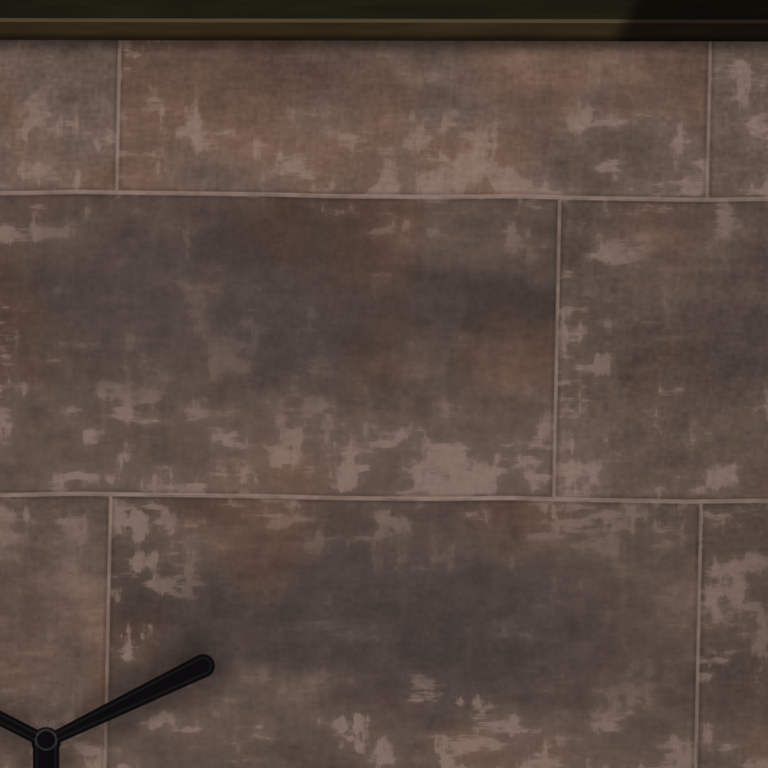
Reproduce this texture procedurally as a WebGL 1 fragment shader.

```glsl
precision highp float;
uniform vec2 u_resolution;

float hash(vec2 p) {
  return fract(sin(dot(p, vec2(12.9898, 78.233))) * 43758.5453);
}

float noise(vec2 p) {
  vec2 i = floor(p), f = fract(p);
  f = f * f * (3.0 - 2.0 * f);
  return mix(mix(hash(i), hash(i + vec2(1.0, 0.0)), f.x),
             mix(hash(i + vec2(0.0, 1.0)), hash(i + vec2(1.0, 1.0)), f.x), f.y);
}

float fbm(vec2 p) {
  float sum = 0.0, amp = 0.5;
  for (int i = 0; i < 5; i++) {
    sum += amp * noise(p);
    p = p * 2.03 + vec2(17.3, 9.1);
    amp *= 0.5;
  }
  return sum / 0.97;
}

// Coverage of a soft-edged line of given half width
float stroke(float d, float halfWidth, float soft) {
  return 1.0 - smoothstep(halfWidth - soft, halfWidth + soft, abs(d));
}

float segment(vec2 p, vec2 a, vec2 b) {
  vec2 pa = p - a, ba = b - a;
  return length(pa - ba * clamp(dot(pa, ba) / dot(ba, ba), 0.0, 1.0));
}

vec3 tileColor(vec2 p, vec2 f, vec2 id) {
  vec2 q = p + 7.3 * id;
  float side = abs(id.x);
  float light = min(1.0, 0.65 * step(1.5, id.y) + 0.3 * side * (1.0 + step(0.5, id.y)));
  float cloud = fbm(q * vec2(5.0, 10.0));
  float mottle = fbm(q * vec2(24.0, 34.0) + 3.0);
  float streakY = fbm(q * vec2(90.0, 22.0));
  float streakX = fbm(q * vec2(20.0, 100.0) + 8.0);

  // Pale lower band and dark cool centre
  float pale = 1.0 - smoothstep(0.2, 0.42, f.y + 0.45 * (cloud - 0.5));
  vec2 c = (f - vec2(0.5, 0.63)) / vec2(0.48, 0.36);
  float dusk = (1.0 - smoothstep(0.2, 1.2, length(c) + cloud - 0.5)) * (1.0 - light);
  float tone = mix(0.36, 0.52, light) + 0.2 * pale - 0.17 * dusk;
  tone += 0.75 * (cloud - 0.5) + 0.5 * (mottle - 0.5) + 0.22 * (streakY + streakX - 1.0);

  // Dark chipped upper edge on the paler tiles
  tone -= 0.22 * light * smoothstep(0.88, 0.94, f.y + 0.12 * (cloud - 0.5) - 0.08 * f.x);
  vec3 col = mix(vec3(0.27, 0.225, 0.205), vec3(0.49, 0.41, 0.365), clamp(tone, 0.0, 1.0));
  col = mix(col, vec3(0.285, 0.255, 0.25), 0.4 * dusk);
  col += vec3(0.03, 0.005, -0.01) * smoothstep(0.5, 0.75, fbm(q * 6.0 + 20.0));

  // Flaked finish, denser at the left, top and lower parts
  float worn = max(pale, 1.0 - smoothstep(0.02, 0.22, f.x));
  worn = max(worn, 0.7 * smoothstep(0.78, 0.98, f.y));
  float chip = 0.45 * mottle + 0.3 * max(streakX, streakY) + 0.25 * cloud;
  float flake = smoothstep(0.56, 0.64, chip + 0.06 * worn - 0.03);
  col = mix(col, vec3(0.55, 0.465, 0.425), flake * (0.15 + 0.5 * worn));

  // Fine grain
  float grain = noise(q * vec2(240.0, 150.0)) + noise(q * vec2(110.0, 260.0)) - 1.0;
  return col + grain * (0.018 + 0.018 * light);
}

void main() {
  vec2 p = gl_FragCoord.xy / u_resolution;
  float px = 1.0 / min(u_resolution.x, u_resolution.y);
  float soft = max(px, 0.0013);

  // Slightly skewed running bond
  vec2 size = vec2(0.769, 0.393);
  vec2 g = vec2(p.x - 0.02 * (p.y - 0.5), p.y + 0.01 * p.x);
  g.y += 0.003 * (noise(vec2(p.x * 9.0, 2.0)) - 0.5);
  g.y = (g.y - 0.357) / size.y + 1.0;
  float row = floor(g.y);
  g.x = (g.x - 0.147 + 0.192 * mod(row, 2.0)) / size.x;
  vec2 id = vec2(floor(g.x), row);
  vec2 f = fract(g);
  vec3 col = tileColor(p, f, id);

  // Grout with uneven brightness
  vec2 d = (0.5 - abs(f - 0.5)) * size;
  float wear = fbm(p * vec2(45.0, 45.0));
  float across = stroke(d.y, 0.0028, soft) * (0.4 + 0.7 * wear);
  float down = stroke(d.x, 0.0023, soft) * (0.35 + 0.6 * wear);
  col *= 1.0 - 0.12 * stroke(min(d.x, d.y), 0.006, 0.003);
  col = mix(col, vec3(0.55, 0.47, 0.43), clamp(max(across, down), 0.0, 1.0));
  col *= 1.0 - 0.1 * smoothstep(0.55, 1.1, p.x) * (1.0 - p.y);

  // Dark ledge along the top
  float edge = p.y - 0.948 + 0.002 * p.x;
  col *= 1.0 - 0.35 * smoothstep(-0.022, 0.0, edge);
  vec3 ledge = mix(vec3(0.19, 0.15, 0.095), vec3(0.12, 0.11, 0.07), smoothstep(0.022, 0.03, edge));
  ledge *= 0.8 + 0.4 * fbm(p * vec2(12.0, 90.0));
  ledge = mix(ledge, vec3(0.34, 0.29, 0.22), stroke(edge - 0.026, 0.0025, soft) * 0.8);
  ledge *= 1.0 - 0.55 * smoothstep(0.8, 0.83, p.x - 0.5 * (edge - 0.026));
  ledge *= 0.55 + 0.45 * smoothstep(0.0, 0.012, edge);
  col = mix(col, ledge, smoothstep(-soft, soft, edge));

  // Three-armed black stand in the lower corner
  vec2 hub = vec2(0.06, 0.034);
  float arm = segment(p, hub, vec2(0.264, 0.133)) - 0.008 - 0.035 * max(p.x - 0.06, 0.0);
  arm = min(arm, segment(p, hub, vec2(-0.03, 0.08)) - 0.009);
  arm = min(arm, segment(p, hub, vec2(0.06, -0.03)) - 0.017);
  arm = min(arm, length(p - hub) - 0.019);
  col *= 1.0 - 0.25 * (1.0 - smoothstep(0.0, 0.04, arm));
  vec3 metal = vec3(0.05, 0.045, 0.05) + 0.06 * stroke(arm + 0.005, 0.001, 0.002);
  metal += 0.16 * stroke(length(p - hub - vec2(0.0, 0.003)) - 0.013, 0.001, 0.002);
  col = mix(col, metal, 1.0 - smoothstep(-soft, soft, arm));

  gl_FragColor = vec4(col, 1.0);
}
```
